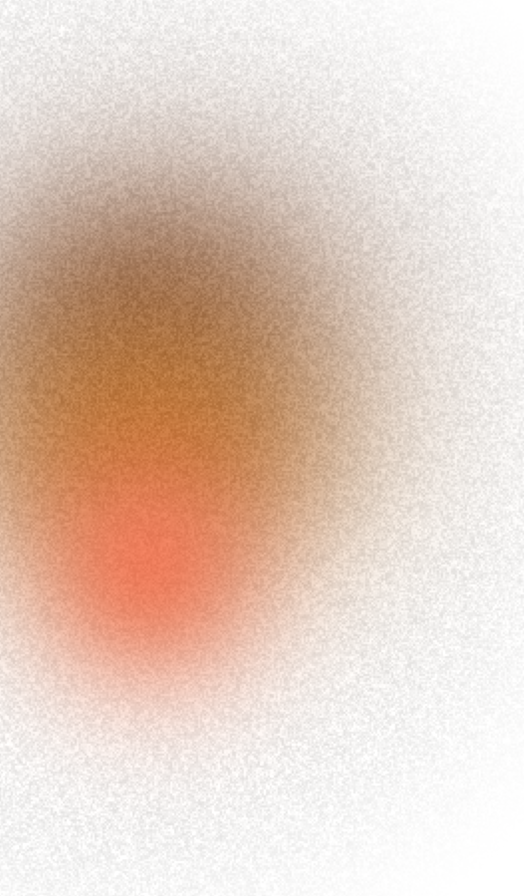
Write a WebGL 2 fragment shader that draws this background.

```glsl
#version 300 es
precision highp float;
// Soft blurred blobs of mauve brown, ochre and coral over a pale grey haze.
// Each blob is an elliptical Gaussian painted in turn over white;
// fine value noise adds paper grain that fades out in the white corners.
uniform vec2 u_resolution;
out vec4 outColor;

float hash(vec2 p) {
  vec3 q = fract(vec3(p.xyx) * 0.1031);
  q += dot(q, q.yzx + 33.33);
  return fract((q.x + q.y) * q.z);
}

float valueNoise(vec2 p) {
  vec2 cell = floor(p), f = fract(p);
  f = f * f * (3.0 - 2.0 * f);
  float low = mix(hash(cell), hash(cell + vec2(1, 0)), f.x);
  float high = mix(hash(cell + vec2(0, 1)), hash(cell + vec2(1, 1)), f.x);
  return mix(low, high, f.y);
}

// Elliptical Gaussian falloff: 1 at the centre, spread given per axis
float blob(vec2 p, vec2 centre, vec2 spread) {
  vec2 d = (p - centre) / spread;
  return exp(-0.5 * dot(d, d));
}

void main() {
  // Canvas height is one unit, origin at the lower left
  vec2 p = gl_FragCoord.xy / u_resolution.y;

  // Grey haze, clearing to white at the right-hand corners
  float haze = smoothstep(0.68, 0.42, distance(p, vec2(0.10, 0.52)));
  vec3 color = mix(vec3(1.0), vec3(0.957, 0.956, 0.954), haze);

  // Coloured glows, from back to front
  float mauve = blob(p, vec2(0.165, 0.64), vec2(0.155, 0.135));
  float ochre = blob(p, vec2(0.168, 0.505), vec2(0.142, 0.122));
  float coral = blob(p, vec2(0.165, 0.37), vec2(0.085, 0.095));
  color = mix(color, vec3(0.59, 0.44, 0.36), mauve);
  color = mix(color, vec3(0.73, 0.46, 0.19), 0.95 * ochre);
  color = mix(color, vec3(0.94, 0.48, 0.35), 0.95 * coral);

  // Fine grain, two octaves, strongest where there is haze
  float grain = 0.65 * valueNoise(p * 450.0) + 0.35 * valueNoise(p * 260.0 + 71.0) - 0.5;
  color += 0.15 * grain * haze * (1.0 - 0.5 * coral);

  outColor = vec4(clamp(color, 0.0, 1.0), 1.0);
}
```
